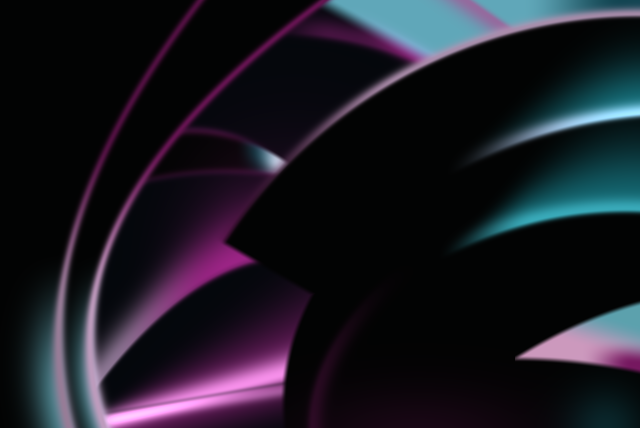
Give the GLSL for this background, as a Shadertoy shader.

```glsl
// Dark curved turbine blades with teal, lavender and magenta rim light.

#define SOFT 0.008
#define BLACK vec3(0.008, 0.010, 0.010)
#define NAVY vec3(0.016, 0.026, 0.045)
#define TEAL vec3(0.07, 0.40, 0.44)
#define CYAN vec3(0.36, 0.63, 0.68)
#define LAVENDER vec3(0.74, 0.61, 0.74)
#define MAGENTA vec3(0.46, 0.09, 0.37)
#define BLADE_CENTER vec2(1.5, -0.193)
#define BLADE_RADIUS 1.16

// Soft coverage: 0 below the edge, 1 above it
float cover(float d) { return smoothstep(-SOFT, SOFT, d); }

float gauss(float d, float width) { d /= width; return exp(-d * d); }

// Light on an edge, with separate falloff below and above it
float rim(float d, float below, float above) {
    return gauss(d, d < 0.0 ? below : above);
}

// Distance to the arc x = x0 + a t^2 - b t^3, with t measured from y = 0.2
float sweep(vec2 p, float x0, float a, float b) {
    float t = p.y - 0.2;
    float slope = 2.0 * a * t - 3.0 * b * t * t;
    return (p.x - x0 - t * t * (a - b * t)) / sqrt(1.0 + slope * slope);
}

// Teal window and lavender fringe along the top
vec3 upperWindow(vec2 p) {
    float band = p.y - 0.927 + 0.66 * (p.x - 0.66) * (p.x - 0.66);
    vec3 c = MAGENTA * 0.55 * rim(band, 0.012, 0.035) * smoothstep(0.62, 0.78, p.x);
    float edge = 0.88 * (p.y - 0.98 + 0.54 * (p.x - 0.77));
    vec3 glass = mix(CYAN, TEAL * 0.6, smoothstep(1.22, 1.46, p.x));
    float streak = 0.82 * (p.y - 1.0 + 0.7 * (p.x - 1.094));
    glass = mix(glass, mix(MAGENTA, LAVENDER, 0.5), 0.85 * rim(streak, 0.032, 0.009));
    c = mix(c, glass, smoothstep(-0.015, 0.025, edge));
    return c + MAGENTA * 0.55 * gauss(edge, 0.022) * smoothstep(0.8, 0.97, p.x);
}

// Narrow blade with a pale highlight at its right end
vec3 middleBlade(vec2 p, vec3 c) {
    float top = 0.695 - 1.5 * (p.x - 0.45) * (p.x - 0.45) - p.y;
    float base = p.y - 0.6 + 0.6 * (p.x - 0.53) * (p.x - 0.53);
    float inside = cover(top) * cover(base);
    c = mix(c, BLACK * 1.4, inside);
    vec3 light = mix(TEAL, vec3(0.72, 0.80, 0.84), smoothstep(0.59, 0.66, p.x));
    c += light * inside * gauss(top - 0.015, 0.04) * smoothstep(0.55, 0.65, p.x);
    c += MAGENTA * 0.38 * gauss(top, 0.010) * smoothstep(0.68, 0.5, p.x);
    return c + MAGENTA * 0.22 * gauss(base, 0.009);
}

// Magenta fan blades in the lower left
vec3 lowerFans(vec2 p) {
    float u = 0.6 - p.x;
    float edge = 0.8 * (p.y - 0.395 + 0.258 * u + 1.4 * u * u);
    float right = smoothstep(0.28, 0.56, p.x);
    vec3 tint = mix(LAVENDER * 0.75, MAGENTA, smoothstep(0.24, 0.5, p.x));
    vec3 c = tint * rim(edge, 0.008, mix(0.055, 0.085, right)) * 0.95;
    c += MAGENTA * 0.35 * right * cover(edge) * gauss(edge, 0.18);

    float along = p.x - 0.254;
    float beam = p.y - 0.015 - 0.27 * along;
    float spread = 0.025 + 0.28 * max(along, 0.0);
    c += MAGENTA * 0.85 * rim(beam, 0.08, spread);
    c += LAVENDER * 0.75 * rim(beam, 0.022, 0.025 + 0.04 * max(along, 0.0));
    float ray = p.y - 0.165 * along - 0.018;
    c += LAVENDER * 0.4 * gauss(ray, 0.014);
    c *= 1.0 - 0.3 * gauss(ray - 0.018, 0.005);
    return c;
}

// Crescent of light resting on a circular edge
float crescent(vec2 p, vec2 center, float radius, float height) {
    return rim(length(p - center) - radius, 0.009, height);
}

// Reflections inside the large dark blade
vec3 innerLights(vec2 p) {
    vec3 c = BLACK;
    float reach = smoothstep(1.03, 1.5, p.x);
    vec2 upper = vec2(1.6, -0.39), lower = vec2(1.47, -0.418);
    c += TEAL * 1.05 * reach * crescent(p, upper, 1.13, 0.02 + 0.095 * reach);
    c += LAVENDER * 0.75 * smoothstep(1.04, 1.35, p.x) * crescent(p, upper, 1.13, 0.021);
    float fan = smoothstep(1.02, 1.25, p.x);
    c += TEAL * fan * crescent(p, lower, 0.93, 0.015 + 0.135 * reach);
    c += CYAN * 0.4 * fan * crescent(p, lower, 0.93, 0.025);

    // Pointed opening at the right
    float u = p.x - 1.207;
    float top = 0.162 + 0.62 * u - 0.6 * u * u - p.y;
    float base = p.y - 0.162 + 0.36 * u * u;
    vec3 eye = mix(LAVENDER * vec3(1.08, 0.98, 1.0), MAGENTA,
        smoothstep(1.36, 1.48, p.x) * smoothstep(0.21, 0.15, p.y));
    eye = mix(eye, CYAN, smoothstep(0.18, 0.27, p.y + 0.3 * (p.x - 1.4)));
    c = mix(c, eye, cover(top) * cover(base) * step(0.0, u));

    // Faint hub arc and floor glows
    float arc = sweep(p + vec2(0.0, 0.2), 0.732, 1.5, 0.0);
    c += MAGENTA * 0.28 * rim(arc, 0.012, 0.025) * smoothstep(0.4, 0.1, p.y);
    c += MAGENTA * 0.2 * gauss(length((p - vec2(0.98, -0.02)) * vec2(0.4, 1.0)), 0.11);
    return c + TEAL * 0.35 * gauss(length(p - vec2(1.42, 0.0)), 0.09);
}

void mainImage(out vec4 fragColor, in vec2 fragCoord) {
    vec2 p = fragCoord / iResolution.xy * vec2(1.5, 1.0);
    float outer = sweep(p, 0.137, 0.6, 0.1);
    float inner = sweep(p, 0.211, 0.86, 0.0);

    // Lit space behind the large blade
    vec3 c = middleBlade(p, NAVY) + upperWindow(p) + lowerFans(p);
    c = mix(BLACK, c, cover(inner));

    // Large blade and hub silhouette
    float disc = length(p - BLADE_CENTER) - BLADE_RADIUS;
    float cut = 0.865 * (p.y - 0.428 + 0.58 * (p.x - 0.533));
    float hub = p.x - 0.664 - 1.07 * (p.y - 0.06) * (p.y - 0.06);
    float body = max(cover(cut), cover(hub));
    c = mix(c, innerLights(p), cover(-disc) * body);
    float shine = smoothstep(0.5, 0.95, p.x);
    c = mix(c, mix(MAGENTA * 0.5, LAVENDER * 0.95, shine),
        rim(disc, 0.007, 0.014) * cover(cut) * mix(0.4, 0.9, shine));

    // Two sweeping arcs, teal and pale below, magenta above
    float low = smoothstep(0.42, 0.05, p.y);
    vec3 tint = mix(LAVENDER, MAGENTA * 0.85, smoothstep(0.25, 0.68, p.y));
    float width = mix(0.009, 0.017, low);
    c += CYAN * 0.85 * low * (rim(outer, 0.065, 0.012) + rim(inner, 0.045, 0.01));
    c = mix(c, tint * 0.8, gauss(outer, width));
    c = mix(c, tint, gauss(inner, width));

    fragColor = vec4(clamp(c, 0.0, 1.0), 1.0);
}
```
